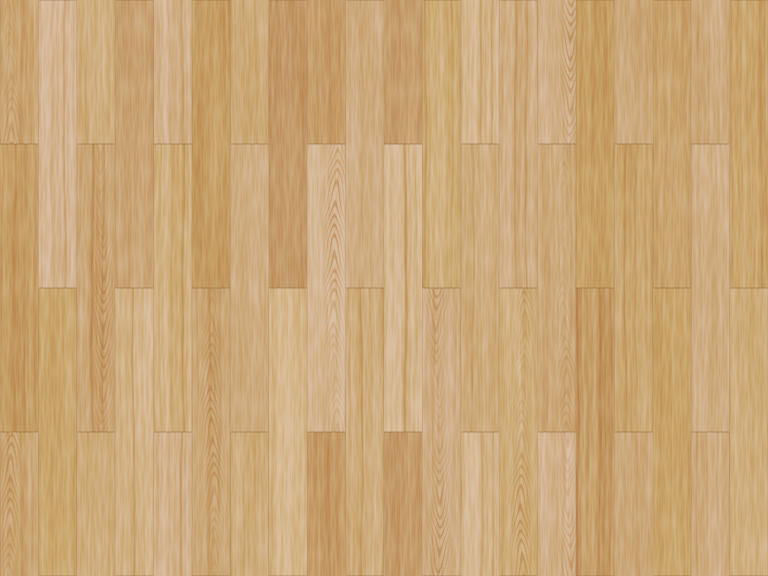
Write a Shadertoy shader that draws this texture.

```glsl
const vec2 PLANKS = vec2(20.0, 2.0);        // planks across and down
const float PLANK_LENGTH = 7.5;             // length in plank widths
const float SEAM_HALF_WIDTH = 0.0005;       // in canvas heights
const vec3 DARK_OAK = vec3(0.74, 0.56, 0.345);
const vec3 GOLDEN_OAK = vec3(0.79, 0.648, 0.44);
const vec3 PALE_OAK = vec3(0.835, 0.717, 0.57);
const vec3 AMBER = vec3(0.66, 0.44, 0.22);
const vec3 SEAM = vec3(0.56, 0.40, 0.23);

float hash(vec2 p) {
    vec3 q = fract(vec3(p.xyx) * 0.1031);
    q += dot(q, q.yzx + 33.33);
    return fract((q.x + q.y) * q.z);
}

// Distance to the nearest scattered point, one point per unit cell
float cellular(vec2 p) {
    vec2 cell = floor(p), local = fract(p);
    float nearest = 2.0;
    for (int y = -1; y <= 1; y++) {
        for (int x = -1; x <= 1; x++) {
            vec2 offset = vec2(x, y);
            vec2 id = cell + offset;
            vec2 point = vec2(hash(id), hash(id + 71.7));
            nearest = min(nearest, length(offset + point - local));
        }
    }
    return nearest;
}

// Slow sideways drift of the growth lines
float drift(vec2 p, float seed) {
    return sin(p.y * 0.7 + seed * 6.3) + 0.4 * sin(p.y * 1.9 + p.x * 3.0 + seed * 17.0);
}

// Straight streaks running along the plank
float streaks(vec2 p, float seed) {
    float x = p.x + 0.025 * drift(p, seed);
    float wave = sin(x * 8.0 + seed * 31.0);
    wave += 0.8 * sin(x * 21.0 + seed * 57.0 + 0.6 * wave);
    wave += 0.8 * sin(x * 43.0 + seed * 83.0 + wave);
    return wave / 2.6;
}

// Fine fibres with short pores
float fibres(vec2 p, float seed) {
    vec2 shift = floor(vec2(seed, fract(seed * 7.0)) * 200.0);
    float fine = cellular(p * vec2(15.0, 1.3) + shift);
    float coarse = cellular(p * vec2(7.0, 0.25) + shift + 40.0);
    return 0.65 * fine + 0.35 * coarse - 0.46;
}

// Nested arches that open into straight lines at their sides
float arches(vec2 p, float center, float seed) {
    float x = p.x - center - 0.05 * drift(p, seed);
    float height = p.y + 0.12 * sin(p.y * 4.1 + seed * 40.0);
    float direction = seed < 0.5 ? -1.0 : 1.0;
    float ring = sin(18.0 * (height + direction * 4.0 * sqrt(x * x + 0.003)));
    float reach = exp(-x * x * 20.0);
    float fade = 0.65 + 0.35 * sin(p.y * 0.8 + seed * 25.0);
    return smoothstep(-0.2, 1.0, ring) * reach * fade;
}

vec3 oakRamp(float tone) {
    return tone < 0.5 ? mix(DARK_OAK, GOLDEN_OAK, 2.0 * tone)
                      : mix(GOLDEN_OAK, PALE_OAK, 2.0 * tone - 1.0);
}

vec3 wood(vec2 p, vec2 id) {
    float grainSeed = hash(id + 19.7);
    float kind = hash(id + 47.3);
    float streak = streaks(p, grainSeed);
    float tone = 0.62 + 0.84 * (hash(id + 3.1) - 0.5);
    tone += mix(0.12, 0.34, kind) * streak;
    tone += 0.8 * fibres(p, grainSeed);
    tone += 0.05 * sin(p.y * 0.6 + p.x * 2.0 + grainSeed * 50.0);
    vec3 color = oakRamp(clamp(tone, -0.4, 1.2));

    // Some planks lean to yellow, others to pink
    color += (hash(id + 33.3) - 0.5) * vec3(0.0, -0.005, 0.035);

    // Brown veins where the streaks are darkest
    float vein = smoothstep(0.45, 0.95, -streak) * smoothstep(0.3, 0.9, kind);
    color = mix(color, AMBER, 0.3 * vein);

    // About a quarter of the planks show arched growth rings
    float arched = smoothstep(0.72, 0.76, hash(id + 88.9));
    float center = mix(-0.35, 0.35, hash(id + 61.5));
    return mix(color, AMBER, 0.45 * arched * arches(p, center, grainSeed));
}

float line(float dist, float halfWidth, float pixel) {
    return 1.0 - smoothstep(halfWidth - 0.5 * pixel, halfWidth + pixel, dist);
}

void mainImage(out vec4 fragColor, in vec2 fragCoord) {
    vec2 uv = fragCoord / iResolution.xy;
    float pixel = 1.0 / iResolution.y;

    // Staggered grid: even columns are shifted by half a plank
    vec2 grid = uv * PLANKS;
    float column = floor(grid.x);
    grid.y += 0.5 * (1.0 - mod(column, 2.0));
    vec2 local = fract(grid);
    vec2 id = vec2(column, mod(floor(grid.y), PLANKS.y));
    vec3 color = wood((local - 0.5) * vec2(1.0, PLANK_LENGTH), id);

    // Faint side seams and stronger end joints
    vec2 plankSize = vec2(iResolution.x / iResolution.y, 1.0) / PLANKS;
    vec2 edge = min(local, 1.0 - local) * plankSize;
    float side = line(edge.x, SEAM_HALF_WIDTH, pixel) * mix(0.05, 0.35, hash(id + 5.9));
    float end = line(edge.y, SEAM_HALF_WIDTH, pixel) * 0.5;
    color = mix(color, SEAM, max(side, end));
    fragColor = vec4(color, 1.0);
}
```
